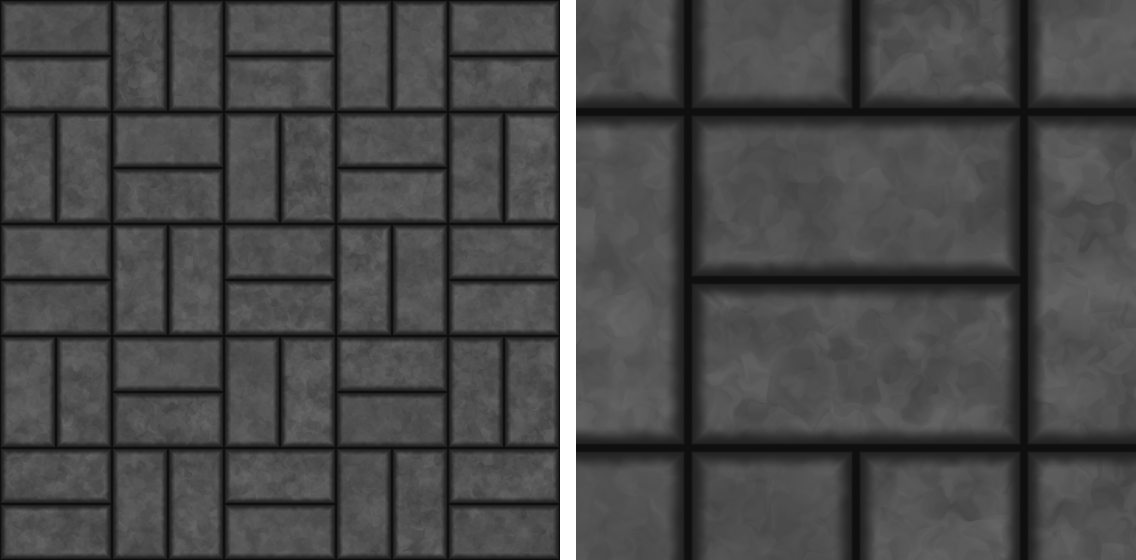
Left, the full canvas; right, a detail of the centre.
Give the GLSL for this texture, as a WebGL 1 fragment shader.

```glsl
precision highp float;
uniform vec2 u_resolution;

// Layout: blocks per side, each block holding two bricks
const float BLOCKS = 5.0;

// Distances from the brick edge, in blocks
const float GROOVE_START = 0.008;
const float GROOVE_END = 0.016;
const float BEVEL_START = 0.012;
const float BEVEL_END = 0.070;
const float EDGE_WEAR = 0.008;

// Grey levels
const float GROOVE_TONE = 0.06;
const float LIP_TONE = 0.14;
const float FACE_TONE = 0.326;

// Stone variation
const float BRICK_TINT = 0.024;
const float CLOUD_AMOUNT = 0.13;
const float FLAKE_AMOUNT = 0.036;
const float CHIP_AMOUNT = 0.026;
const float CLOUD_SCALE = 7.0;
const float FLAKE_SCALE = 15.0;
const float CHIP_SCALE = 29.0;

float hash(vec2 p) {
  vec3 q = fract(vec3(p.xyx) * 0.1031);
  q += dot(q, q.yzx + 33.33);
  return fract((q.x + q.y) * q.z);
}

vec2 hash2(vec2 p) {
  return vec2(hash(p), hash(p + 71.7));
}

float valueNoise(vec2 p) {
  vec2 i = floor(p);
  vec2 f = fract(p);
  f = f * f * (3.0 - 2.0 * f);
  float low = mix(hash(i), hash(i + vec2(1.0, 0.0)), f.x);
  float high = mix(hash(i + vec2(0.0, 1.0)), hash(i + 1.0), f.x);
  return mix(low, high, f.y);
}

float fbm(vec2 p) {
  float sum = 0.0;
  float amp = 0.5;
  for (int i = 0; i < 4; i++) {
    sum += amp * valueNoise(p);
    p = mat2(1.6, 1.2, -1.2, 1.6) * p + 17.3;
    amp *= 0.5;
  }
  return sum / 0.9375;
}

// Random tone per irregular cell, softly blended at the cell borders
float flakes(vec2 p) {
  vec2 base = floor(p);
  float total = 0.0;
  float weights = 0.0;
  for (int y = -1; y <= 1; y++) {
    for (int x = -1; x <= 1; x++) {
      vec2 id = base + vec2(float(x), float(y));
      vec2 delta = id + hash2(id) - p;
      float weight = exp(-18.0 * dot(delta, delta));
      total += weight * hash(id + 19.1);
      weights += weight;
    }
  }
  return total / max(weights, 1e-9);
}

float stone(vec2 p, vec2 brickId) {
  vec2 q = p + 40.0 * hash2(brickId + 5.3);
  vec2 warp = vec2(valueNoise(q * 22.0), valueNoise(q * 22.0 + 31.0)) - 0.5;
  vec2 bent = q + 0.05 * warp;
  float mottle = CLOUD_AMOUNT * (fbm(bent * CLOUD_SCALE) - 0.5)
    + FLAKE_AMOUNT * (flakes(bent * FLAKE_SCALE) - 0.5)
    + CHIP_AMOUNT * (flakes(bent * CHIP_SCALE) - 0.5);
  float contrast = mix(0.7, 1.25, hash(brickId + 11.9));
  float tint = BRICK_TINT * (hash(brickId + 2.7) - 0.5);
  return FACE_TONE + tint + contrast * mottle;
}

void main() {
  vec2 p = gl_FragCoord.xy / u_resolution * BLOCKS;
  vec2 block = floor(p);
  vec2 local = fract(p);

  // Alternate blocks turn their brick pair by a quarter
  bool upright = mod(block.x + block.y, 2.0) > 0.5;
  vec2 along = upright ? local.yx : local;
  float brick = step(0.5, along.y);
  vec2 brickId = vec2(block.x * 2.0 + brick, block.y + 23.0);

  // Distance to the nearest brick edge
  vec2 inset = vec2(0.5, 0.25) - abs(along - vec2(0.5, 0.25 + 0.5 * brick));
  float edge = min(inset.x, inset.y);
  float worn = edge + EDGE_WEAR * (valueNoise(p * 24.0) - 0.5);

  // Groove, dark lip and soft bevel
  float pixel = BLOCKS / min(u_resolution.x, u_resolution.y);
  float soft = max(0.0, 0.5 * pixel - 0.5 * (GROOVE_END - GROOVE_START));
  float lip = smoothstep(GROOVE_START - soft, GROOVE_END + soft, edge);
  float face = smoothstep(BEVEL_START, BEVEL_END, worn);
  float tone = mix(GROOVE_TONE, LIP_TONE, lip);
  tone = mix(tone, stone(p, brickId), face);
  gl_FragColor = vec4(vec3(tone), 1.0);
}
```
